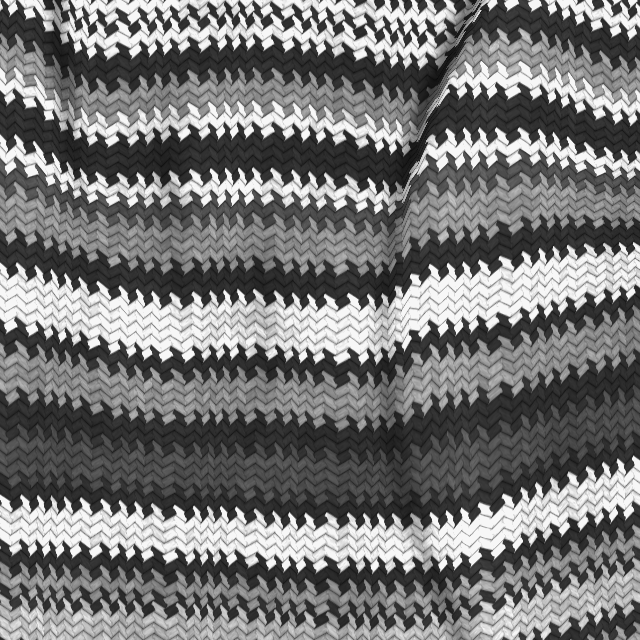
This texture is drawn by a WebGL 1 fragment shader. Its source:

```glsl
precision mediump float;
// A draped striped cloth of slanted stitches, lit in black and white.
// Zigzag strands carry the stripe tones; the two stitch slants read the stripes
// one row apart, which makes toothed edges. Smooth steps bend it all into folds.
uniform vec2 u_resolution;

const float COLUMNS = 37.0;     // stitch pairs across
const float ROWS = 58.0;        // strands down
const float ZIGZAG = 0.68;      // zigzag height, in rows
const float LEAN = 0.07;        // slant of the joint between stitches
const float GROOVE = 0.50;      // darkness between strands
const float VARIATION = 0.20;   // tone change from stitch to stitch
const float FIBRE = 0.16;       // fine grain
const float BLACK = 0.185;
const float CHARCOAL = 0.31;
const float GREY = 0.57;
const float PALE = 0.72;
const float WHITE = 0.96;
const float TAU = 6.28318;

float hash(vec2 p) {
  return fract(sin(dot(p, vec2(12.9898, 78.233))) * 43758.5453);
}

float noise(vec2 p) {
  vec2 i = floor(p);
  vec2 f = fract(p);
  f = f * f * (3.0 - 2.0 * f);
  return mix(mix(hash(i), hash(i + vec2(1.0, 0.0)), f.x),
             mix(hash(i + vec2(0.0, 1.0)), hash(i + vec2(1.0, 1.0)), f.x), f.y);
}

float bump(float x, float centre, float width) {
  float t = (x - centre) / width;
  return exp(-t * t);
}

// Soft-edged stripe between two rows
float band(float row, float first, float last) {
  return smoothstep(-0.12, 0.12, row - first) * smoothstep(-0.12, 0.12, last - row);
}

// Stripe tones, counted in rows from the top
float yarn(float row) {
  float tone = BLACK;
  tone = mix(tone, WHITE, band(row, -2.0, 0.0) + band(row, 1.0, 3.0));
  tone = mix(tone, GREY, band(row, 6.0, 9.0));
  tone = mix(tone, WHITE, band(row, 9.0, 11.0) + band(row, 15.0, 17.0));
  tone = mix(tone, CHARCOAL, band(row, 17.0, 19.0) + band(row, 40.0, 44.0));
  tone = mix(tone, GREY, band(row, 19.0, 23.0) + band(row, 33.0, 37.0));
  tone = mix(tone, WHITE, band(row, 26.0, 31.0) + band(row, 46.0, 50.0));
  tone = mix(tone, GREY, band(row, 52.0, 54.0) + band(row, 61.0, 64.0));
  return mix(tone, PALE, band(row, 55.0, 59.0));
}

// Curved line of the main fold
float foldLine(float y) {
  return 0.605 + 0.52 * (y - 0.52) * (y - 0.52);
}

// Vertical shift of the stripes, blended from three levels of the drape
float drape(vec2 p) {
  float x = p.x;
  float side = x - foldLine(p.y);
  float top = -0.05 + 0.066 * smoothstep(0.02, 0.15, x)
    - 0.016 * smoothstep(0.15, 0.39, x) + 0.03 * smoothstep(0.40, 0.66, x)
    - 0.09 * smoothstep(-0.008, 0.022, side) + 0.045 * smoothstep(0.82, 1.0, x);
  float middle = -0.04 + 0.046 * smoothstep(0.0, 0.27, x)
    - 0.006 * smoothstep(0.27, 0.39, x) + 0.01 * smoothstep(0.39, 0.52, x)
    - 0.045 * smoothstep(-0.02, 0.07, side) - 0.065 * smoothstep(0.68, 1.05, x);
  float bottom = -0.02 + 0.03 * smoothstep(0.0, 0.65, x)
    - 0.092 * smoothstep(0.63, 1.04, x);
  float shift = mix(top, middle, smoothstep(0.17, 0.49, p.y));
  shift = mix(shift, bottom, smoothstep(0.49, 0.84, p.y));
  return shift + 0.007 * (noise(p * vec2(11.0, 6.0)) - 0.5);
}

// Shadows and highlights of the folds
float foldLight(vec2 p) {
  float side = p.x - foldLine(p.y);
  float upper = 1.0 - smoothstep(0.15, 0.40, p.y);
  float light = 0.93 + 0.18 * noise(p * vec2(9.0, 4.0) + 3.0);
  light *= 1.0 - mix(0.28, 0.55, upper) * bump(side, -0.004, 0.020);
  light *= 1.0 + 0.12 * bump(side, 0.08, 0.05);
  light *= 1.0 - 0.38 * bump(p.x, 0.085 + 0.12 * p.y, 0.018) * upper;
  light *= 1.0 - 0.24 * bump(p.x, 0.265, 0.028) * bump(p.y, 0.30, 0.15);
  light *= 1.0 - 0.15 * bump(p.x, 0.41, 0.025) * bump(p.y, 0.48, 0.18);
  return light;
}

void main() {
  vec2 p = gl_FragCoord.xy / u_resolution;
  p.y = 1.0 - p.y;

  // Columns crowd together where the cloth bends
  float across = p.x + 0.0045 * sin(50.0 * p.x + 3.0 * p.y)
    + 0.004 * sin(23.0 * p.x - 2.0) + 0.006 * noise(p * 14.0);
  float u = across * COLUMNS;
  float zigzag = 1.0 - abs(2.0 * fract(u) - 1.0);
  float v = (p.y - drape(p)) * ROWS - ZIGZAG * zigzag;

  // Falling and rising stitches take tones one row apart
  float joint = sin(TAU * (u + LEAN * sin(TAU * v)));
  float rising = smoothstep(-0.22, 0.22, -joint);
  float tone = mix(yarn(v), yarn(v - 1.0), rising);

  // Rounded strands, uneven stitches and fibre grain
  float edge = abs(2.0 * fract(v) - 1.0);
  tone *= 1.04 - GROOVE * pow(edge, 4.0);
  tone *= 1.0 - 0.16 * (1.0 - smoothstep(0.0, 0.45, abs(joint)));
  tone *= 1.0 + VARIATION * (hash(floor(vec2(u * 2.0, v))) - 0.5);
  tone *= 1.0 + FIBRE * (noise(vec2(u * 9.0, v * 7.0)) - 0.5);

  gl_FragColor = vec4(vec3(clamp(tone * foldLight(p), 0.03, 0.97)), 1.0);
}
```
